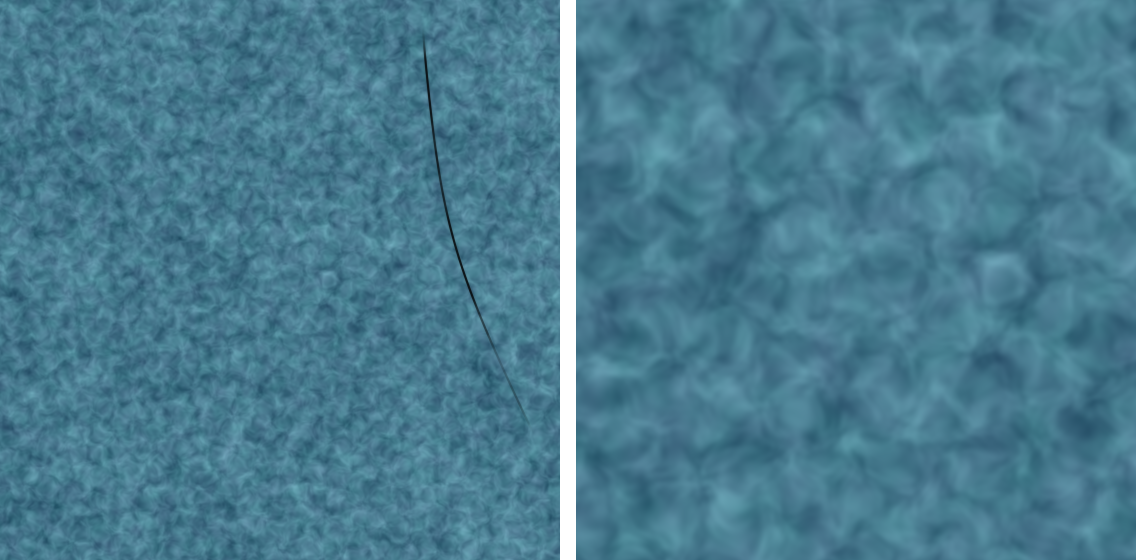
Left: the whole. Right: its middle third, enlarged.
Reproduce this texture procedurally as a Shadertoy shader.

```glsl
const vec3 FELT_BLUE = vec3(0.276, 0.476, 0.556);
const vec3 SHADE_RANGE = vec3(0.122, 0.146, 0.137);
const vec3 HUE_SHIFT = vec3(0.030, -0.010, 0.014);
const vec3 HAIR_BLACK = vec3(0.035, 0.055, 0.065);

float hash(vec2 p) {
    vec3 q = fract(vec3(p.xyx) * 0.1031);
    q += dot(q, q.yzx + 33.33);
    return fract((q.x + q.y) * q.z);
}

// Dot product of a random unit gradient with the offset to its lattice corner
float corner(vec2 cell, vec2 offset) {
    float angle = 6.28318 * hash(cell);
    return dot(vec2(cos(angle), sin(angle)), offset);
}

float gradientNoise(vec2 p) {
    vec2 i = floor(p);
    vec2 f = p - i;
    vec2 w = f * f * (3.0 - 2.0 * f);
    vec2 e = vec2(0.0, 1.0);
    float low = mix(corner(i, f), corner(i + e.yx, f - e.yx), w.x);
    float high = mix(corner(i + e.xy, f - e.xy), corner(i + e.yy, f - e.yy), w.x);
    return mix(low, high, w.y);
}

mat2 rotation(float angle) {
    float c = cos(angle), s = sin(angle);
    return mat2(c, s, -s, c);
}

// One noise layer, turned so that the lattices of the layers never line up
float layer(vec2 p, float frequency, float angle) {
    return gradientNoise(rotation(angle) * p * frequency + 40.0 + 17.0 * angle);
}

// Matted fibres: soft clumps with finer fuzz on top
float feltShade(vec2 p) {
    vec2 warp = vec2(layer(p, 40.0, 0.4), layer(p, 40.0, 2.3));
    vec2 q = p + 0.009 * warp;
    float shade = 0.40 * layer(p, 6.0, 0.7);
    shade += 0.60 * layer(q, 21.0, 1.3);
    shade += 1.00 * layer(q, 43.0, 2.1);
    shade += 0.75 * layer(q, 84.0, 3.0);
    shade += 0.32 * layer(q, 165.0, 3.8);
    return shade;
}

// Coverage of a thin hair that bends right as it falls and fades at its ends
float hairMask(vec2 p, vec2 top, float drop, float halfWidth, float blur) {
    float t = top.y - p.y;
    float bend = 0.022 * t + 0.338 * t * t + 0.003 * sin(12.0 * t);
    float slope = 0.022 + 0.676 * t + 0.036 * cos(12.0 * t);
    float d = abs(p.x - top.x - bend) / sqrt(1.0 + slope * slope);
    float body = smoothstep(0.0, 0.07, t) * (1.0 - smoothstep(0.70 * drop, 0.90 * drop, t));
    float tail = 0.35 * smoothstep(0.80 * drop, 0.92 * drop, t)
               * (1.0 - smoothstep(0.97 * drop, 1.05 * drop, t));
    float wear = 0.86 + 0.5 * gradientNoise(vec2(t * 22.0, 3.5));
    float line = 1.0 - smoothstep(halfWidth - blur, halfWidth + blur, d);
    return line * clamp((body + tail) * wear, 0.0, 1.0);
}

void mainImage(out vec4 fragColor, in vec2 fragCoord) {
    vec2 uv = fragCoord / iResolution.y;
    float pixel = 1.0 / iResolution.y;

    // Felt ground with a slight drift of hue
    float hue = layer(uv, 30.0, 5.1) + 0.6 * layer(uv, 70.0, 5.9);
    vec3 color = FELT_BLUE + SHADE_RANGE * feltShade(uv) + HUE_SHIFT * hue;
    color += 0.016 * (uv.x - 0.5);

    // Stray hair with a faint soft shadow
    vec2 hairTop = vec2(0.755, 0.955);
    float shadow = hairMask(uv, hairTop, 0.70, 0.003, 0.003);
    float hair = hairMask(uv, hairTop, 0.70, 0.0019, max(0.0011, 0.7 * pixel));
    color *= 1.0 - 0.15 * shadow;
    color = mix(color, HAIR_BLACK, 0.92 * hair);

    fragColor = vec4(color, 1.0);
}
```
